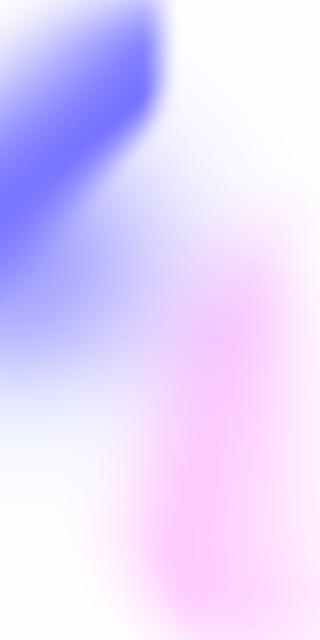
A WebGL 1 fragment shader for this background:

```glsl
precision highp float;
uniform vec2 u_resolution;

// Lengths are in canvas widths; depth runs from 0 at the top to 2 at the bottom.
const vec3 PAPER = vec3(1.0, 0.996, 1.0);
const vec3 PINK = vec3(1.0, 0.80, 1.0);
const vec3 BLUE = vec3(0.46, 0.45, 1.0);
const vec3 SKY = vec3(0.56, 0.70, 1.0);

const vec2 HAZE_CENTER = vec2(0.05, 0.81);
const vec2 HAZE_SIZE = vec2(0.456, 0.417);
const float HAZE_STRENGTH = 0.68;

const float CREST_START = -0.03;
const float CREST_PEAK = 0.755;
const float CREST_EDGE = 0.839;
const float TAIL_SOFTNESS = 0.195;
const float HEAD_SOFTNESS = 0.104;
const vec2 HEAD_SIDE = vec2(0.43, 0.568);
const vec2 HEAD_TOP = vec2(-0.23, 0.16);

const float PLUME_LEAN = 0.26;
const float PLUME_BEND = 1.35;
const vec2 PLUME_LEFT = vec2(0.30, 0.18);
const vec2 PLUME_RIGHT = vec2(0.14, 0.43);
const float FOLD_STRENGTH = 0.08;

float fadeOut(float start, float end, float value) {
    return 1.0 - smoothstep(start, end, value);
}

// Broad elliptical glow on the left side
float haze(vec2 p) {
    vec2 q = (p - HAZE_CENTER) / HAZE_SIZE;
    return HAZE_STRENGTH * exp(-dot(q, q));
}

// Diagonal band: slow rise from the corner, crisp lower edge, rounded head
float crest(vec2 p) {
    float across = p.x + p.y;
    float softness = mix(TAIL_SOFTNESS, HEAD_SOFTNESS, smoothstep(0.0, 0.47, p.x));
    float band = smoothstep(CREST_START, CREST_PEAK, across)
               * fadeOut(CREST_EDGE - softness, CREST_EDGE + softness, across);
    float head = fadeOut(HEAD_SIDE.x, HEAD_SIDE.y, p.x)
               * smoothstep(HEAD_TOP.x, HEAD_TOP.y, p.y);
    return band * head;
}

// Leaning glow whose left side tightens and right side widens with depth
float plume(vec2 p) {
    float bend = max(p.y - 1.61, 0.0);
    float axis = 0.78 - (p.y - 0.86) * PLUME_LEAN + bend * bend * PLUME_BEND;
    float growth = clamp((p.y - 0.78) / 1.04, 0.0, 1.0);
    float offset = p.x - axis;
    float width = offset < 0.0 ? mix(PLUME_LEFT.x, PLUME_LEFT.y, growth)
                               : mix(PLUME_RIGHT.x, PLUME_RIGHT.y, growth);
    float q = offset / width;
    float glow = exp(-q * q) * smoothstep(0.5, 1.09, p.y) * fadeOut(1.80, 2.24, p.y);

    // Faint slanted fold near the foot
    float foldX = 0.469 + (p.y - 1.745) * 0.39;
    float foldSpan = smoothstep(1.66, 1.80, p.y) * fadeOut(1.88, 1.98, p.y);
    return glow * (1.0 - FOLD_STRENGTH * foldSpan * fadeOut(-0.012, 0.012, p.x - foldX));
}

void main() {
    vec2 uv = gl_FragCoord.xy / u_resolution;
    vec2 p = vec2(uv.x, 2.0 * (1.0 - uv.y));

    float blueAmount = 1.0 - (1.0 - haze(p)) * (1.0 - crest(p));
    vec3 blueTint = mix(BLUE, SKY, smoothstep(1.05, 1.45, p.y));

    vec3 color = mix(PAPER, PINK, plume(p));
    color = mix(color, blueTint, blueAmount);
    gl_FragColor = vec4(color, 1.0);
}
```
